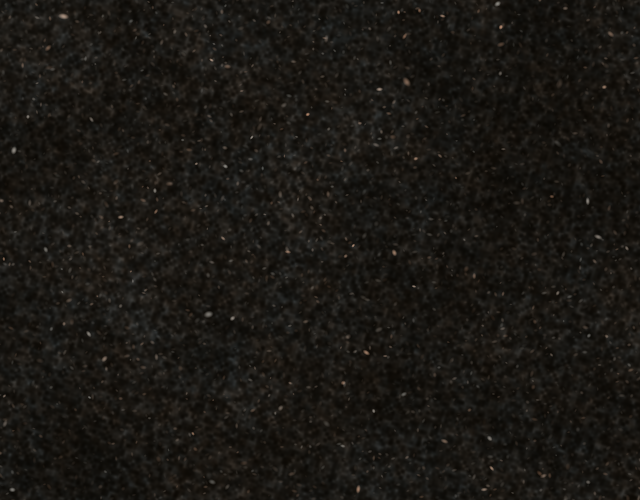
Write a WebGL 2 fragment shader that draws this texture.

```glsl
#version 300 es
precision highp float;
// Polished black granite: fine dark grain with scattered mineral flecks.

uniform vec2 u_resolution;
out vec4 outColor;

const float TAU = 6.2831853;
const vec3 SHADOW_TINT = vec3(0.008, -0.001, -0.016);
const vec3 COPPER = vec3(1.0, 0.72, 0.56);
const vec3 QUARTZ = vec3(0.95, 0.97, 0.96);

float hash(vec2 p) {
    return fract(sin(dot(p, vec2(127.1, 311.7))) * 43758.5453);
}

vec2 rotate(vec2 p, float angle) {
    float c = cos(angle), s = sin(angle);
    return vec2(c * p.x - s * p.y, s * p.x + c * p.y);
}

// Smooth value noise from -1 to 1; the turned grid hides its axes.
float noise(vec2 p, float frequency, float angle) {
    vec2 q = rotate(p, angle) * frequency + angle * 17.0;
    vec2 cell = floor(q), f = fract(q);
    f = f * f * (3.0 - 2.0 * f);
    float low = mix(hash(cell), hash(cell + vec2(1, 0)), f.x);
    float high = mix(hash(cell + vec2(0, 1)), hash(cell + vec2(1, 1)), f.x);
    return 2.0 * mix(low, high, f.y) - 1.0;
}

// Soft elliptical flecks, one per occupied cell; radius is in canvas heights.
vec3 flecks(vec2 p, float frequency, float share, float radius, float strength, float seed) {
    vec2 q = rotate(p, seed) * frequency;
    vec2 home = floor(q);
    vec3 light = vec3(0.0);
    for (int y = -1; y <= 1; y++) {
        for (int x = -1; x <= 1; x++) {
            vec2 cell = home + vec2(x, y);
            vec2 key = cell + seed * 31.0;
            float present = step(hash(key), share);
            vec2 centre = cell + vec2(hash(key + 3.7), hash(key + 8.3));
            vec2 d = rotate((q - centre) / frequency, TAU * hash(key + 12.9));
            float size = radius * mix(0.65, 1.25, hash(key + 17.1));
            d /= size * vec2(mix(1.0, 1.6, hash(key + 21.4)), 0.85);
            float body = max(1.0 - dot(d, d), 0.0);
            float rarity = hash(key + 26.6);
            float glow = strength * mix(0.2, 1.0, rarity * rarity * rarity);
            vec3 tint = mix(COPPER, QUARTZ, hash(key + 33.2));
            light += present * glow * body * sqrt(body) * tint;
        }
    }
    return light;
}

void main() {
    vec2 p = gl_FragCoord.xy / u_resolution.y;

    // Broad cloudy patches and two scales of crystal grain
    float cloud = 0.13 * noise(p, 2.6, 0.5) + 0.20 * noise(p, 8.0, 1.1);
    float grain = 0.42 * noise(p, 88.0, 0.7) + 0.48 * noise(p, 150.0, 0.3);
    float value = 0.085 * exp(cloud + grain);

    // Warm and cool drift between crystals
    float warmth = 0.6 * noise(p, 70.0, 0.9) + 0.4 * noise(p, 14.0, 0.2);
    vec3 color = value * (1.0 + warmth * vec3(0.13, -0.01, -0.11)) + SHADOW_TINT;

    // Faint flecks gather in the paler patches; bright ones are sparse
    float gather = clamp(1.0 + 2.0 * cloud, 0.3, 1.7);
    color += gather * flecks(p, 80.0, 0.30, 0.0042, 0.20, 0.4);
    color += flecks(p, 25.0, 0.24, 0.0054, 0.58, 0.8);
    color += flecks(p, 8.0, 0.16, 0.0075, 0.75, 1.3);

    outColor = vec4(clamp(color, 0.0, 1.0), 1.0);
}
```
